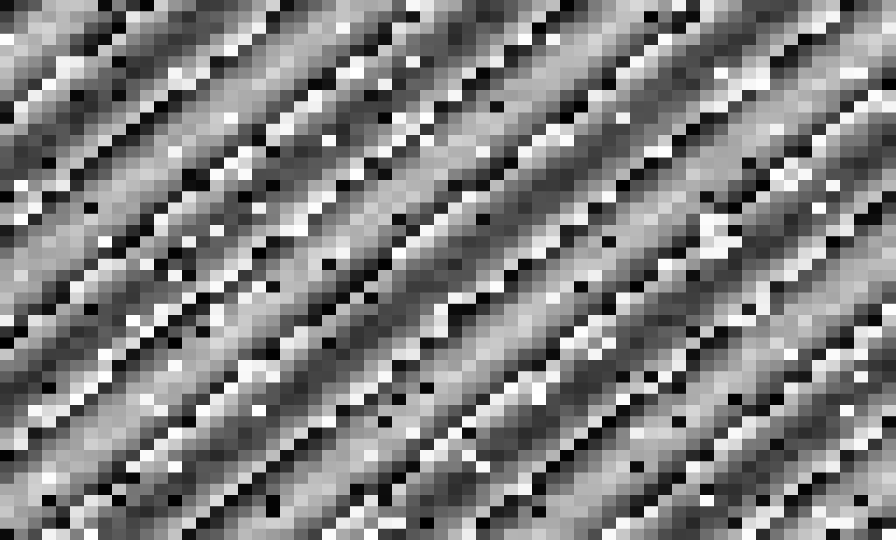
A WebGL 2 fragment shader for this pattern:

```glsl
#version 300 es
precision highp float;
// Diagonal grey bands on a coarse grid of flat cells.
// A sine along the diagonal is wrapped by fract, so each zero crossing becomes
// a black and white seam; jitter and stray specks roughen the cells.

uniform vec2 u_resolution;
out vec4 fragColor;

const float TAU = 6.2831853;
const vec2 GRID = vec2(64.0, 48.0);   // cells across and down
const float BAND_PERIOD = 20.0;       // cells along a row per light and dark pair
const float BAND_OFFSET = 0.95;       // first rising seam, from the upper left
const float WAVE_HEIGHT = 0.75;
const float JITTER = 0.1;
const float SPECK_SHARE = 0.06;
const vec3 BLACK = vec3(0.0);
const vec3 WHITE = vec3(1.0);

float hash(vec2 p, float seed) {
    return fract(sin(dot(p, vec2(127.1, 311.7)) + seed * 74.7) * 43758.5453);
}

// Sine along the falling diagonal, measured from the upper left corner
float bandWave(vec2 cell, float period, float offset) {
    float diagonal = cell.x + GRID.y - cell.y;
    return WAVE_HEIGHT * sin(TAU * (diagonal - offset) / period);
}

// Grey level of one cell: wrapped band, or a black or white speck
float cellTone(vec2 cell, float jitter, float speckShare) {
    float noise = (hash(cell, 1.0) * 2.0 - 1.0) * jitter;
    float tone = fract(bandWave(cell, BAND_PERIOD, BAND_OFFSET) + noise);
    float speck = step(0.5, hash(cell, 2.0));
    speck = mix(speck, 0.5, 0.12 * hash(cell, 3.0));
    return hash(cell, 4.0) < speckShare ? speck : tone;
}

// Box filter over one pixel, which may overlap two cells on each axis
float smoothTone(vec2 gridPos, vec2 pixelSize) {
    vec2 low = floor(gridPos - 0.5 * pixelSize);
    vec2 high = floor(gridPos + 0.5 * pixelSize);
    vec2 cover = clamp((gridPos + 0.5 * pixelSize - high) / pixelSize, 0.0, 1.0);
    float bottom = mix(cellTone(low, JITTER, SPECK_SHARE),
                       cellTone(vec2(high.x, low.y), JITTER, SPECK_SHARE), cover.x);
    float top = mix(cellTone(vec2(low.x, high.y), JITTER, SPECK_SHARE),
                    cellTone(high, JITTER, SPECK_SHARE), cover.x);
    return mix(bottom, top, cover.y);
}

void main() {
    vec2 uv = gl_FragCoord.xy / u_resolution;
    float tone = smoothTone(uv * GRID, GRID / u_resolution);
    fragColor = vec4(mix(BLACK, WHITE, tone), 1.0);
}
```
